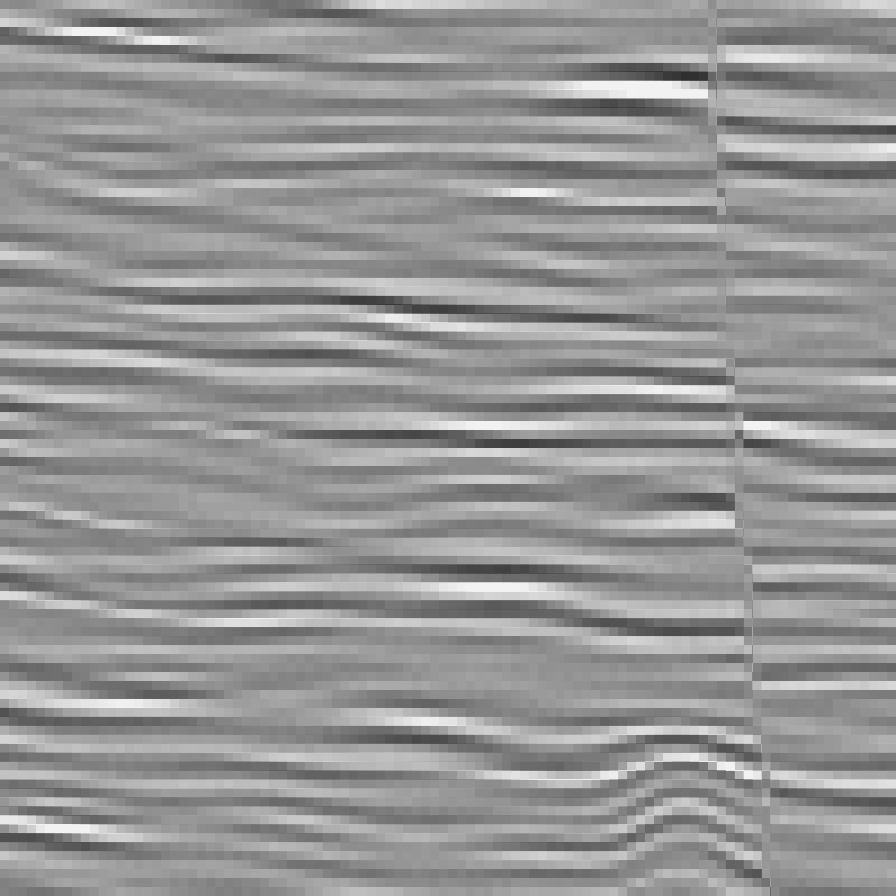
A Shadertoy shader for this texture:

```glsl
// Grey layered section, like an echo profile of sediment: thin, gently dipping
// bands drawn as coarse square cells and cut by one steep fault on the right.
// Bands are layered sines with random pitch and tilt, plus a few bright wavelets.

const float CELLS = 100.0;
const float TAU = 6.2831853;
const int WAVES = 36;
const int REFLECTORS = 8;
const float MID_GREY = 0.582;

float hash(float n) {
    return fract(sin(n * 127.1 + 3.7) * 43758.547);
}

float cellHash(vec2 cell) {
    return fract(sin(dot(cell, vec2(12.99, 78.23))) * 43758.547);
}

// Snaps a point to cell centres, with a soft step one pixel wide between them.
vec2 snapToCells(vec2 p, float cells, float pixel) {
    vec2 g = p * cells - 0.5;
    float soft = min(0.5 * cells * pixel, 0.49);
    vec2 blend = smoothstep(0.5 - soft, 0.5 + soft, fract(g));
    return (floor(g) + 0.5 + blend) / cells;
}

// Horizontal place of the fault, drifting right with depth.
float faultLine(float depth) {
    return 0.792 + 0.05 * depth + 0.02 * depth * depth
         + 0.003 * sin(depth * 31.0);
}

// Turns depth into layer height: dip, slow folds, a low arch and fault throw.
float layerDepth(vec2 p, float block) {
    float dip = 0.045 * p.x + 0.014 * (1.0 - exp(-8.0 * p.x));
    float folds = 0.004 * sin(p.x * 9.0 + p.y * 14.0)
                + 0.002 * sin(p.x * 23.0 - p.y * 19.0);
    float across = (p.x - 0.76) / 0.06;
    float arch = 0.035 * exp(-across * across) * smoothstep(0.76, 0.9, p.y);
    return p.y - dip + folds + arch - 0.045 * block;
}

// Sum of random sines with unit variance; most run almost level.
float fineBands(vec2 p) {
    float sum = 0.0;
    for (int i = 0; i < WAVES; i++) {
        float id = float(i);
        float pitch = mix(14.0, 37.0, hash(id + 0.3));
        float side = 2.0 * hash(id + 51.6) - 1.0;
        float tilt = 4.6 * side * side * side;
        sum += sin(TAU * (pitch * p.y + tilt * p.x + hash(id + 97.2)));
    }
    return sum * sqrt(2.0 / float(WAVES));
}

// Bright line with a dark line on both sides.
float wavelet(float distance, float width) {
    float q = distance * distance / (width * width);
    return (1.0 - q) * exp(-0.5 * q);
}

// Long bright layers at scattered depths, fading in and out sideways.
float reflectors(vec2 p) {
    float sum = 0.0;
    for (int i = 0; i < REFLECTORS; i++) {
        float id = float(i);
        float level = (id + 0.2 + 0.6 * hash(id + 11.4)) / float(REFLECTORS);
        float fade = 0.65 + 0.35 * sin(p.x * 6.0 + TAU * hash(id + 23.8));
        float strength = mix(0.9, 2.1, hash(id + 37.1));
        sum += strength * fade * wavelet(p.y - level, 0.0065);
    }
    return sum;
}

// Patchy strength of the fine bands.
float patchGain(vec2 p) {
    return 1.0 + 0.25 * sin(p.x * 8.0 + 3.0 * sin(p.y * 17.0))
               + 0.22 * sin(p.y * 43.0 + 2.0 * sin(p.x * 5.0));
}

void mainImage(out vec4 fragColor, in vec2 fragCoord) {
    vec2 uv = fragCoord / iResolution.xy;
    vec2 p = snapToCells(uv, CELLS, 1.0 / iResolution.y);
    p.y = 1.0 - p.y;

    // Split the section into two blocks along the fault
    float fromFault = p.x - faultLine(p.y);
    float block = smoothstep(-0.004, 0.004, fromFault);
    vec2 layer = vec2(p.x + 0.12 * block, layerDepth(p, block));

    // Combine the bands and weaken them in the broken zone
    float signal = fineBands(layer) * patchGain(layer) * 0.88
                 + reflectors(layer) * 1.15;
    float brokenZone = exp(-pow(fromFault / 0.009, 2.0));
    signal *= 1.0 - 0.55 * brokenZone;

    // Tone, with slightly longer highlights and faint grain per cell
    float grain = cellHash(floor(uv * CELLS)) - 0.5;
    float grey = MID_GREY + 0.132 * signal + 0.006 * signal * signal
               + 0.03 * grain;
    fragColor = vec4(vec3(clamp(grey, 0.08, 0.95)), 1.0);
}
```
